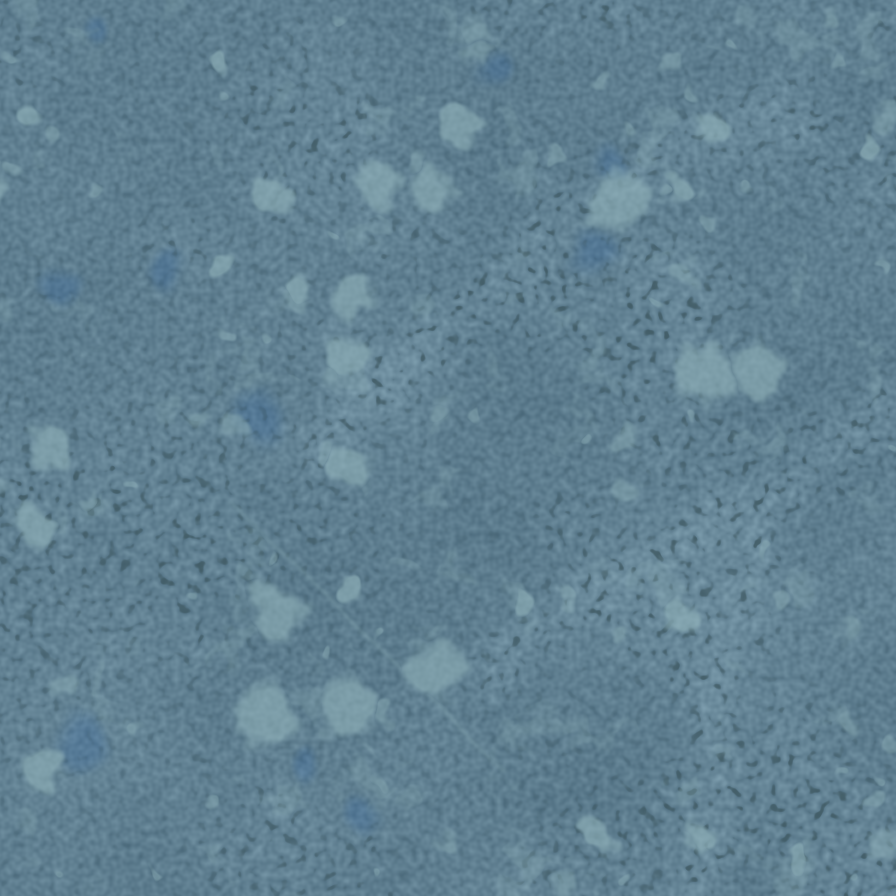
Write a WebGL 1 fragment shader that draws this texture.

```glsl
precision highp float;
// Weathered blue stone: fine speckled grain over soft regional shading,
// with coarse diagonal veins, ragged pale patches and a few faint blue stains.
// Gradient noise makes the grain; jittered cells scatter the patches.

uniform vec2 u_resolution;

#define GRAIN_FREQ 88.0
#define FINE_FREQ 150.0
#define GRAIN_CONTRAST 0.080
#define SPECK_STRENGTH 0.72
#define PATCH_DENSITY 0.27
#define PATCH_STRENGTH 0.85
#define STONE vec3(0.375, 0.499, 0.568)
#define SPECK vec3(0.245, 0.345, 0.375)
#define PALE vec3(0.510, 0.640, 0.680)
#define STAIN vec3(0.275, 0.435, 0.590)

vec2 hash2(vec2 p) {
    vec3 q = fract(p.xyx * vec3(0.1031, 0.1030, 0.0973));
    q += dot(q, q.yzx + 33.33);
    return fract((q.xx + q.yz) * q.zy);
}

float corner(vec2 cell, vec2 offset) {
    float angle = 6.2832 * hash2(cell).x;
    return dot(vec2(cos(angle), sin(angle)), offset);
}

float gradientNoise(vec2 p) {
    vec2 i = floor(p), f = fract(p);
    vec2 u = f * f * f * (f * (f * 6.0 - 15.0) + 10.0);
    vec2 e = vec2(1.0, 0.0);
    float low = mix(corner(i, f), corner(i + e.xy, f - e.xy), u.x);
    float high = mix(corner(i + e.yx, f - e.yx), corner(i + e.xx, f - e.xx), u.x);
    return mix(low, high, u.y);
}

float fbm(vec2 p) {
    float sum = 0.0, amp = 1.0;
    for (int i = 0; i < 4; i++) {
        sum += amp * gradientNoise(p);
        p = mat2(1.6, 1.2, -1.2, 1.6) * p + 17.3;
        amp *= 0.55;
    }
    return sum;
}

vec2 noisePair(vec2 p) {
    return vec2(gradientNoise(p + 41.7), gradientNoise(p + 93.1));
}

// Soft stroke between two points
float stroke(vec2 p, vec2 a, vec2 b, float width) {
    vec2 d = b - a;
    float t = clamp(dot(p - a, d) / dot(d, d), 0.0, 1.0);
    float r = length(p - a - t * d) / width;
    return exp(-r * r);
}

// Blobs scattered one per cell, thinned out by clustering noise
float blobs(vec2 p, float density, float softness, float seed) {
    vec2 home = floor(p);
    float cover = 0.0;
    for (int y = -1; y <= 1; y++) {
        for (int x = -1; x <= 1; x++) {
            vec2 cell = home + vec2(float(x), float(y));
            vec2 place = hash2(cell + seed);
            vec2 kind = hash2(cell + seed + 57.0);
            float cluster = 1.0 + 1.8 * gradientNoise(cell * 0.37 + seed);
            float present = step(kind.x, density * cluster);
            float radius = mix(0.13, 0.38, kind.y * kind.y);
            float d = length(p - cell - mix(vec2(0.2), vec2(0.8), place)) / radius;
            cover = max(cover, present * (1.0 - smoothstep(1.0 - softness, 1.0 + softness, d)));
        }
    }
    return cover;
}

void main() {
    vec2 p = gl_FragCoord.xy / u_resolution.y;

    // Veins and rough regions, where the grain grows coarse
    vec2 bent = p + 0.035 * noisePair(p * 7.0) + 0.018 * noisePair(p * 19.0);
    float vein = stroke(bent, vec2(0.36, 0.50), vec2(0.63, 0.76), 0.030);
    vein = max(vein, stroke(bent, vec2(0.63, 0.76), vec2(0.90, 0.88), 0.035));
    vein = max(vein, stroke(bent, vec2(0.55, 0.26), vec2(1.05, 0.58), 0.030));
    vein = max(vein, stroke(bent, vec2(0.77, -0.05), vec2(0.84, 0.44), 0.025));
    float rough = smoothstep(-0.12, 0.55, fbm(p * 3.1 + 5.2));
    rough = max(rough, 0.75 * stroke(bent, vec2(0.0, 0.32), vec2(0.20, 0.44), 0.13));
    float coarse = clamp(rough + 0.75 * vein, 0.0, 1.0);

    // Grain, on a turned domain so that no lattice shows
    vec2 turned = mat2(0.8, 0.6, -0.6, 0.8) * p;
    vec2 grainPos = turned * GRAIN_FREQ + 0.5 * noisePair(p * 45.0);
    float grain = gradientNoise(grainPos);
    float fine = gradientNoise(p.yx * FINE_FREQ + 31.0);
    float region = fbm(p * 4.3 + 23.0);
    float tone = 0.40 * region + 0.85 * fine + mix(0.65, 1.15, coarse) * grain;
    tone += 0.22 * (coarse - 0.4) + 0.25 * vein;
    vec3 color = STONE + GRAIN_CONTRAST * tone * vec3(1.0, 1.02, 0.98);

    // Blue stains and dark specks
    float stain = blobs(bent * 8.0, 0.16, 0.55, 11.0);
    color = mix(color, STAIN + 0.04 * tone, 0.5 * stain);
    float speck = smoothstep(0.20, 0.52, -grain - 0.25 * fine) * (0.12 + 0.88 * coarse);
    color = mix(color, SPECK, SPECK_STRENGTH * speck);

    // Pale patches with ragged outlines, and one faint scratch
    vec2 ragged = p + 0.020 * noisePair(p * 24.0) + 0.009 * noisePair(p * 58.0);
    float patches = blobs(ragged * 11.0, PATCH_DENSITY, 0.28, 3.0);
    patches = max(patches, 0.7 * blobs(ragged * 25.0, 0.13, 0.40, 71.0));
    float mottle = smoothstep(0.28, 0.62, fbm(ragged * 13.0 + 8.0));
    patches = max(patches, 0.45 * mottle);
    vec2 wavy = p + 0.006 * noisePair(p * 16.0);
    patches = max(patches, 0.35 * stroke(wavy, vec2(0.26, 0.44), vec2(0.56, 0.14), 0.003));
    color = mix(color, PALE + 0.025 * tone, PATCH_STRENGTH * patches);

    gl_FragColor = vec4(color, 1.0);
}
```
